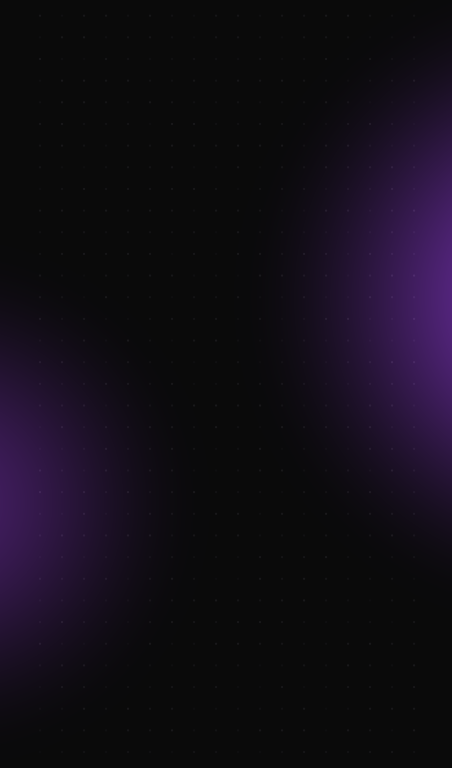
A Shadertoy shader for this background:

```glsl
// Two soft violet glows spill in from the left and right sides of a near-black
// field, under a faint grid of small dots. Each glow is a smooth radial falloff
// around a centre outside the canvas; the dots come from one repeated cell.

float hash(vec2 cell) {
    return fract(sin(dot(cell, vec2(127.1, 311.7))) * 43758.55);
}

// 1 at the centre, easing to 0 at the radius
float glow(vec2 p, vec2 centre, float radius) {
    return 1.0 - smoothstep(0.0, radius, length(p - centre));
}

// Grid of 18 columns and 35 rows, each dot with its own strength
float dotGrid(vec2 p, float pixel) {
    vec2 spacing = vec2(0.02865, 0.0282);
    vec2 grid = (p - vec2(0.0521, 0.0208)) / spacing;
    vec2 cell = floor(grid + 0.5);
    if (any(lessThan(cell, vec2(0.0))) || any(greaterThan(cell, vec2(17.0, 34.0)))) return 0.0;

    float distance = length((grid - cell) * spacing);
    float disc = 1.0 - smoothstep(0.0014 - 0.6 * pixel, 0.0014 + 0.6 * pixel, distance);
    return disc * mix(0.25, 1.0, hash(cell));
}

void mainImage(out vec4 fragColor, in vec2 fragCoord) {
    // Height of the canvas is one unit
    vec2 p = fragCoord / iResolution.y;
    float aspect = iResolution.x / iResolution.y;

    // Background and side glows
    vec3 color = vec3(0.038, 0.038, 0.041);
    color += vec3(0.40, 0.145, 0.62) * pow(glow(p, vec2(aspect + 0.15, 0.612), 0.44), 1.1);
    color += vec3(0.23, 0.08, 0.35) * pow(glow(p, vec2(-0.07, 0.345), 0.35), 1.1);

    // Faint dots
    color += vec3(0.062, 0.06, 0.064) * dotGrid(p, 1.0 / iResolution.y);

    fragColor = vec4(color, 1.0);
}
```
